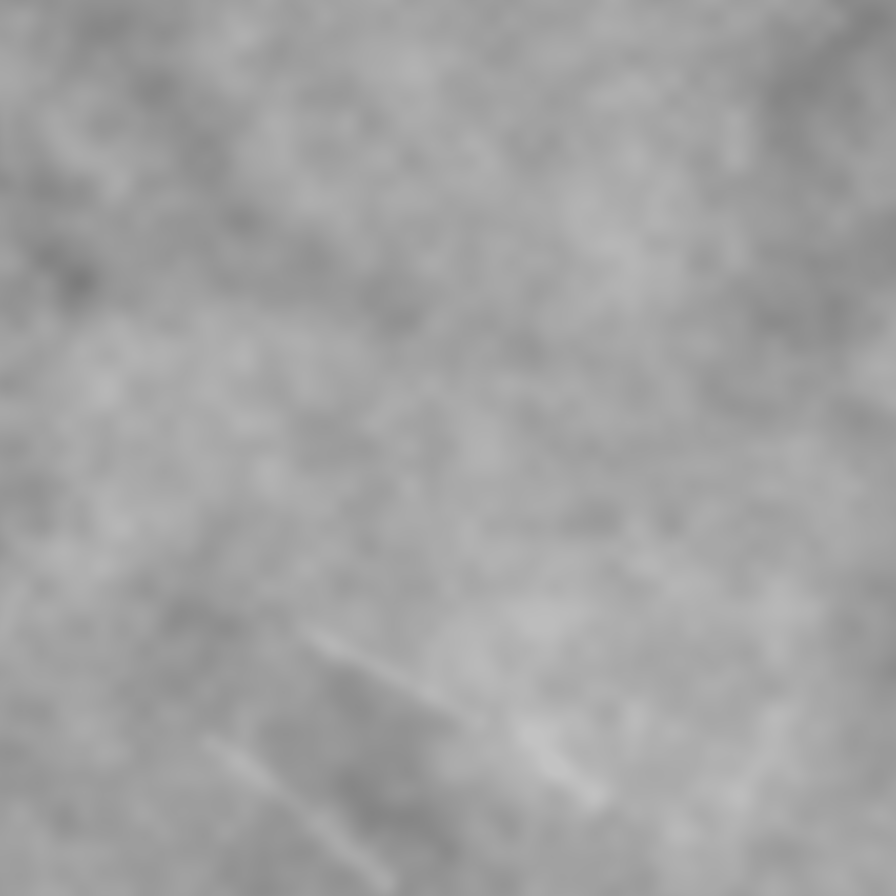
Write a Shadertoy shader that draws this texture.

```glsl
float hash(vec2 p) {
    return fract(sin(dot(p, vec2(127.1, 311.7))) * 43758.5453);
}

// Smooth value noise, centred on zero
float noise(vec2 p) {
    vec2 cell = floor(p);
    vec2 f = fract(p);
    f = f * f * (3.0 - 2.0 * f);
    float low = mix(hash(cell), hash(cell + vec2(1.0, 0.0)), f.x);
    float high = mix(hash(cell + vec2(0.0, 1.0)), hash(cell + vec2(1.0, 1.0)), f.x);
    return mix(low, high, f.y) - 0.5;
}

mat2 rotation(float angle) {
    float c = cos(angle);
    float s = sin(angle);
    return mat2(c, s, -s, c);
}

// Layered noise, each octave turned against the last
float clouds(vec2 p, float frequency, float gain) {
    float sum = 0.0;
    float amplitude = 1.0;
    p *= frequency;
    for (int i = 0; i < 3; i++) {
        sum += amplitude * noise(p);
        p = rotation(0.6) * p * 2.0 + 17.3;
        amplitude *= gain;
    }
    return sum;
}

float softSpot(vec2 p, vec2 center, float radius) {
    vec2 d = (p - center) / radius;
    return exp(-dot(d, d));
}

// Soft stroke along the segment from a to b
float softStroke(vec2 p, vec2 a, vec2 b, float width) {
    vec2 ab = b - a;
    float t = clamp(dot(p - a, ab) / dot(ab, ab), 0.0, 1.0);
    return softSpot(p, a + ab * t, width);
}

// Broad light and dark areas
float shading(vec2 p) {
    float light = 0.050 * softStroke(p, vec2(0.52, 0.88), vec2(0.68, 0.35), 0.22);
    light += 0.040 * softStroke(p, vec2(0.64, 0.14), vec2(0.90, 0.02), 0.10);
    light += 0.035 * softSpot(p, vec2(0.12, 0.54), 0.13);
    light += 0.030 * softSpot(p, vec2(0.04, 0.32), 0.10);

    float dark = 0.090 * softStroke(p, vec2(0.13, 0.93), vec2(0.24, 0.80), 0.065);
    dark += 0.110 * softStroke(p, vec2(0.00, 0.80), vec2(0.06, 0.70), 0.065);
    dark += 0.125 * softStroke(p, vec2(0.98, 0.97), vec2(0.90, 0.88), 0.070);
    dark += 0.060 * softStroke(p, vec2(0.20, 0.30), vec2(0.44, 0.06), 0.085);
    dark += 0.050 * softSpot(p, vec2(0.42, 0.69), 0.065);
    dark += 0.050 * softSpot(p, vec2(0.94, 0.67), 0.090);
    dark += 0.045 * softSpot(p, vec2(0.28, 0.01), 0.070);
    return light - dark;
}

// Thin pale creases running down to the right
float creases(vec2 p) {
    float upper = softStroke(p, vec2(0.36, 0.28), vec2(0.54, 0.20), 0.014);
    float middle = softStroke(p, vec2(0.58, 0.19), vec2(0.66, 0.11), 0.020);
    float lower = softStroke(p, vec2(0.24, 0.17), vec2(0.43, 0.01), 0.015);
    return 0.045 * upper + 0.055 * middle + 0.060 * lower;
}

void mainImage(out vec4 fragColor, in vec2 fragCoord) {
    vec2 uv = fragCoord / iResolution.xy;
    vec2 warp = vec2(noise(uv * 9.0 + 3.1), noise(uv * 9.0 + 41.7));
    vec2 p = uv + 0.045 * warp;

    const float baseGray = 0.629;
    float gray = baseGray + shading(p) + creases(uv + 0.015 * warp);

    // Mottling is stronger towards the upper left
    float roughness = 1.0 + 0.5 * softSpot(uv, vec2(0.05, 0.85), 0.30);
    gray += roughness * 0.070 * clouds(uv, 7.0, 0.75);
    gray += roughness * 0.050 * noise(uv * 27.0 + 5.7);
    gray += 0.030 * noise(uv * 44.0 + 23.9);

    fragColor = vec4(vec3(clamp(gray, 0.40, 0.76)), 1.0);
}
```
